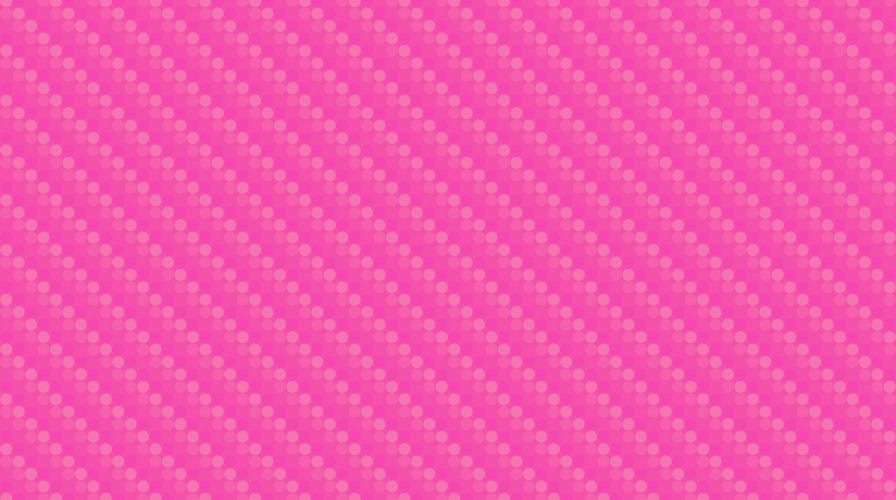
This pattern is drawn by a WebGL 2 fragment shader. Its source:

```glsl
#version 300 es
precision highp float;
// Diagonal stripes of four pink dot tones on a pink ground, 18 repeats across.

uniform vec2 u_resolution;
out vec4 fragColor;

// Tone of a dot from its place (0 to 3) across the diagonal stripe.
vec3 dotColor(float place) {
    if (place < 0.5) return vec3(0.96, 0.46, 0.69);
    if (place < 1.5) return vec3(0.96, 0.285, 0.69);
    if (place < 2.5) return vec3(0.96, 0.325, 0.67);
    return vec3(0.96, 0.38, 0.67);
}

void main() {
    // 72 dot cells span the width; the middle row is centred vertically.
    float cellsPerPixel = 72.0 / u_resolution.x;
    vec2 grid = (gl_FragCoord.xy - 0.5 * u_resolution) * cellsPerPixel;
    grid.y += 0.5;
    vec2 cell = floor(grid);

    // Rows shift one cell to the left going up, so stripes fall to the right.
    float place = mod(cell.x + cell.y, 4.0);

    // Nearly touching discs with soft edges.
    float edge = length(grid - cell - 0.5) - 0.48;
    float coverage = 1.0 - smoothstep(-0.5 * cellsPerPixel, 0.5 * cellsPerPixel, edge);

    vec3 ground = vec3(0.96, 0.315, 0.67);
    fragColor = vec4(mix(ground, dotColor(place), coverage), 1.0);
}
```
